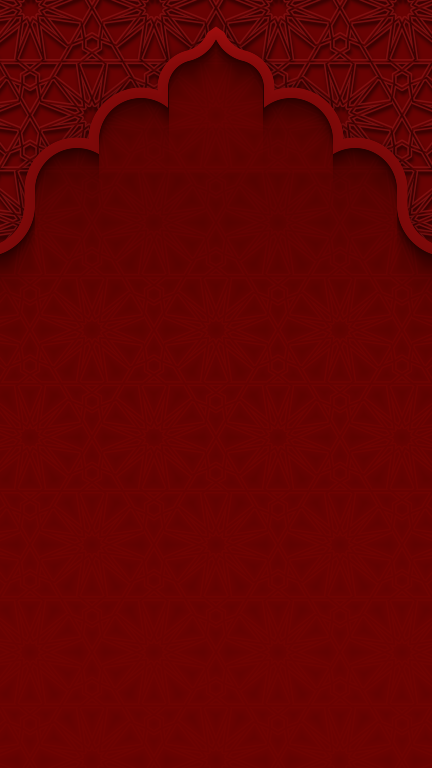
Write a WebGL 1 fragment shader that draws this background.

```glsl
precision highp float;
// Deep red scalloped arch with a raised band, over a lattice of twelve-pointed stars.
uniform vec2 u_resolution;

#define WIDTH 432.0          // canvas width in design units
#define STAR_PITCH 124.0     // distance between star centres
#define BAND 10.5            // thickness of the arch band
#define SHADOW_DROP 13.0     // length of the shadow below the arch
#define LINE_GAP 1.7         // half gap of the double lines
#define BODY_RED vec3(0.382, 0.008, 0.002)
#define LINE_RED vec3(0.436, 0.012, 0.006)
#define PANEL_RED vec3(0.40, 0.009, 0.008)
#define EMBOSS_RED vec3(0.52, 0.07, 0.07)
#define BAND_RED vec3(0.48, 0.03, 0.03)
#define TIP_RED vec3(0.61, 0.05, 0.05)

float segment(vec2 p, vec2 a, vec2 b) {
  vec2 ab = b - a;
  return length(p - a - ab * clamp(dot(p - a, ab) / dot(ab, ab), 0.0, 1.0));
}

// Fold the plane into one twelfth of a hexagonal star cell
vec2 foldCell(vec2 p) {
  vec2 period = STAR_PITCH * vec2(1.0, 1.7320508);
  vec2 origin = p - vec2(216.0, 330.0);
  vec2 a = mod(origin + 0.5 * period, period) - 0.5 * period;
  vec2 b = mod(origin, period) - 0.5 * period;
  vec2 g = abs(dot(a, a) < dot(b, b) ? a : b);
  vec2 mirror = vec2(-0.5, 0.8660254);
  g -= 2.0 * max(dot(g, mirror), 0.0) * mirror;
  return vec2(g.x, abs(g.y)) * 124.0 / STAR_PITCH;
}

// Distance to the centre line of the star lattice
float starLattice(vec2 p) {
  vec2 g = foldCell(p);
  vec2 tip = vec2(51.2, 13.7);
  vec2 core = vec2(10.6, 2.85);
  vec2 corner = vec2(54.2, 31.3);
  float d = segment(g, vec2(17.0, 0.0), tip);
  d = min(d, segment(g, vec2(14.7, 8.5), tip));
  d = min(d, segment(g, vec2(17.0, 0.0), core));
  d = min(d, segment(g, vec2(14.7, 8.5), core));
  d = min(d, segment(g, corner, tip));
  d = min(d, segment(g, corner, vec2(62.0, 26.8)));
  return min(d, segment(g, vec2(62.0, 0.0), vec2(46.5, 26.9)));
}

float doubleLine(float d, float blur) {
  return 1.0 - smoothstep(0.1, 0.9 + blur, abs(d - LINE_GAP));
}

// Half-open box reaching down from a given height
float pillar(vec2 p, float halfWidth, float top) {
  vec2 d = vec2(p.x - halfWidth, top - p.y);
  return length(max(d, 0.0)) + min(max(d.x, d.y), 0.0);
}

// Signed distance to the opening; x from the axis, y down from the top
float archDistance(vec2 p) {
  vec2 c = p - vec2(20.0, 88.0);
  float dome = length(c) - 28.0;
  if (c.y < 0.0 && c.x * 66.0 + c.y * 16.0 < 0.0) {
    dome = max(39.9 - length(p - vec2(36.0, 22.0)),
               (39.2 - p.y) * 0.82 + p.x * 0.6);
  }
  float d = min(dome, pillar(p, 48.0, 88.0));
  d = min(d, length(p - vec2(75.0, 140.0)) - 42.0);
  d = min(d, pillar(p, 117.0, 140.0));
  d = min(d, length(p - vec2(139.0, 190.0)) - 42.0);
  d = min(d, pillar(p, 181.0, 190.0));
  if (p.y > 205.0) d = min(d, 52.0 - length(p - vec2(233.0, 205.0)));
  return d;
}

float circleRise(float x, float radius) {
  return sqrt(max(radius * radius - x * x, 0.0));
}

// Height of the opening's edge in each column
float archTop(float x) {
  if (x < 26.6) return 22.0 + circleRise(x - 36.0, 39.9);
  if (x < 47.5) return 88.0 - circleRise(x - 20.0, 28.0);
  if (x < 117.0) return 140.0 - circleRise(x - 75.0, 42.0);
  if (x < 181.0) return 190.0 - circleRise(x - 139.0, 42.0);
  return 205.0 + circleRise(x - 233.0, 52.0);
}

void main() {
  float unit = WIDTH / u_resolution.x;
  vec2 p = vec2(gl_FragCoord.x, u_resolution.y - gl_FragCoord.y) * unit;
  vec2 q = vec2(abs(p.x - 0.5 * WIDTH), p.y);
  float arch = archDistance(q);
  float lattice = starLattice(p);
  float lines = doubleLine(lattice, 0.5 * unit);

  // Field inside the arch, in stepped tiers, with its cast shadow
  vec3 body = BODY_RED * mix(0.96, 1.04, smoothstep(250.0, 760.0, p.y));
  body *= 1.03 - 0.06 * smoothstep(3.0, 12.0, lattice);
  body = mix(body, LINE_RED, lines * mix(0.35, 0.75, smoothstep(120.0, 400.0, p.y)));
  float tier = 0.03 * step(128.0, p.y) + 0.03 * step(173.0, p.y);
  body *= 1.0 - tier * (1.0 - smoothstep(180.0, 350.0, p.y));
  float below = max(p.y - archTop(q.x), 0.0);
  float shadow = 0.55 * exp(-below / SHADOW_DROP) + 0.05 * exp(-below / 60.0);
  body *= 1.0 - shadow;

  // Embossed panel behind the arch
  float relief = starLattice(p - vec2(1.0, 4.0));
  vec3 panel = PANEL_RED * (1.0 - 0.42 * exp(-relief * relief / 12.0));
  panel = mix(panel, EMBOSS_RED, lines * 0.8);
  panel *= 1.0 - 0.2 * exp(-max(arch - BAND, 0.0) / 4.0);

  // Raised band, brightest at the tip
  vec3 band = mix(BAND_RED, TIP_RED, exp(-max(p.y - 27.0, 0.0) / 35.0));
  band *= 0.98 + 0.04 * smoothstep(0.0, BAND, arch);

  vec3 color = mix(body, band, smoothstep(-0.5, 0.5, arch / unit));
  color = mix(color, panel, smoothstep(-0.5, 0.5, (arch - BAND) / unit));
  gl_FragColor = vec4(color, 1.0);
}
```
